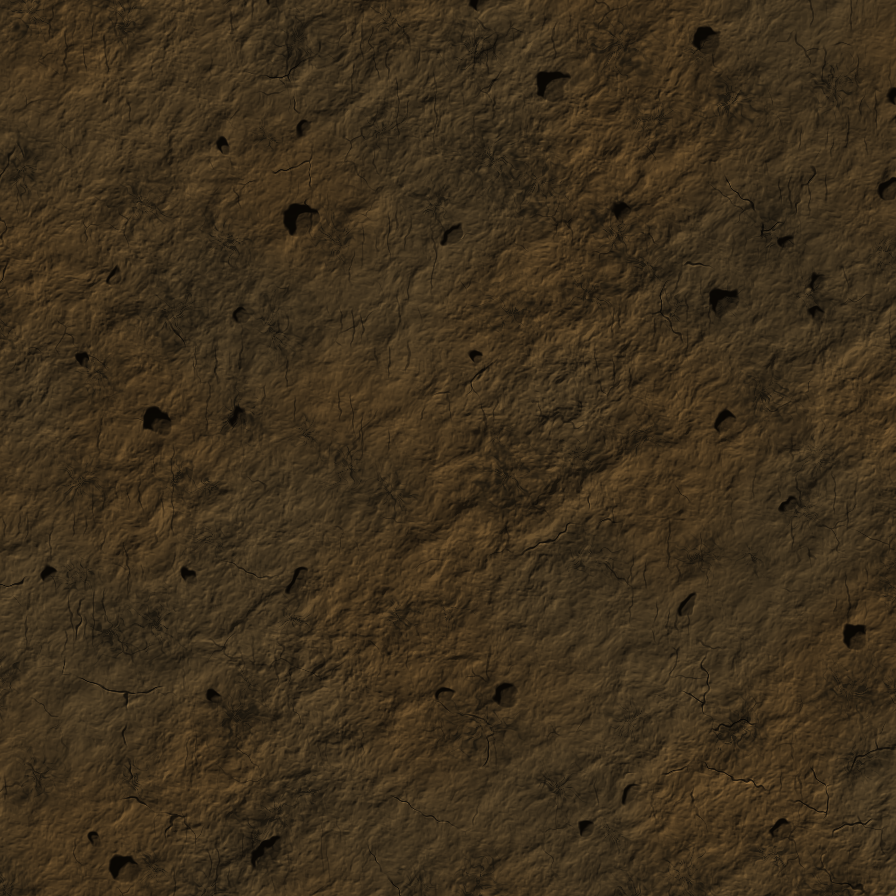
A Shadertoy shader for this texture:

```glsl
// Dark brown weathered earth with crumbly relief, small pits, hairline cracks and spidery stains.
#define GROUND vec3(0.270, 0.202, 0.112)
#define OLIVE vec3(0.252, 0.199, 0.121)
#define STAIN vec3(0.092, 0.076, 0.048)
#define PIT vec3(0.030, 0.021, 0.010)
#define LIGHT vec2(-0.66, 0.75)
#define RELIEF 0.145
#define RELIEF_SCALE 20.0
#define PIT_GRID 9.0
#define PIT_CHANCE 0.48
#define STAIN_GRID 10.0
#define CRACK_GRID 9.0
#define CRACK_WIDTH 0.0008

vec2 hash2(vec2 p) {
    vec3 q = fract(p.xyx * vec3(0.1031, 0.1030, 0.0973));
    q += dot(q, q.yzx + 33.33);
    return fract((q.xx + q.yz) * q.zy);
}

float corner(vec2 cell, vec2 offset) {
    return dot(hash2(cell) * 2.0 - 1.0, offset);
}

float gradientNoise(vec2 p) {
    vec2 i = floor(p), f = p - i;
    vec2 u = f * f * f * (f * (f * 6.0 - 15.0) + 10.0);
    vec2 e = vec2(1.0, 0.0);
    return mix(mix(corner(i, f), corner(i + e.xy, f - e.xy), u.x),
               mix(corner(i + e.yx, f - e.yx), corner(i + e.xx, f - e.xx), u.x), u.y);
}

vec2 noiseVector(vec2 p) {
    return vec2(gradientNoise(p), gradientNoise(p + 41.0));
}

// Crumbly ground, slightly drawn out along the rising diagonal
float groundHeight(vec2 p) {
    vec2 q = vec2(dot(p, vec2(0.8, 0.6)) * 0.85, dot(p, vec2(-0.6, 0.8)));
    q += 0.009 * noiseVector(p * 25.0);
    float height = 0.0, frequency = RELIEF_SCALE, weight = 0.75;
    for (int i = 0; i < 5; i++) {
        float n = gradientNoise(q * frequency + float(i) * 17.3);
        height += weight * (n - 0.7 * abs(n)) / frequency;
        frequency *= 1.9;
        weight *= 1.14;
    }
    return height;
}

// Distance to the nearest border between jittered cells
float cellBorder(vec2 p) {
    vec2 cell = floor(p), nearest = vec2(9.0);
    for (int k = 0; k < 9; k++) {
        vec2 id = cell + vec2(k % 3 - 1, k / 3 - 1);
        vec2 d = id + hash2(id + 5.0) - p;
        if (dot(d, d) < dot(nearest, nearest)) nearest = d;
    }
    float border = 1.0;
    for (int k = 0; k < 9; k++) {
        vec2 id = cell + vec2(k % 3 - 1, k / 3 - 1);
        vec2 d = id + hash2(id + 5.0) - p, across = d - nearest;
        if (dot(across, across) > 1e-5)
            border = min(border, dot(0.5 * (d + nearest), normalize(across)));
    }
    return border;
}

// Jagged hairlines that come and go in patches
float cracks(vec2 p, float grid) {
    float patches = smoothstep(0.08, 0.24, gradientNoise(p * grid * 0.7 + grid));
    patches *= smoothstep(-0.22, 0.12, gradientNoise(p * 34.0 + 7.0));
    if (patches <= 0.0) return 0.0;
    vec2 warp = 0.014 * noiseVector(p * 32.0) + 0.007 * noiseVector(p * 95.0);
    float d = cellBorder((p + warp) * grid) / grid;
    float width = CRACK_WIDTH * (1.0 + 0.9 * gradientNoise(p * 50.0));
    return patches * (1.0 - smoothstep(0.3 * width, 2.0 * width, d));
}

// Fine, broken upright scratches
float scratches(vec2 p) {
    float x = p.x * 80.0 + 0.7 * gradientNoise(p * 32.0) + 0.3 * gradientNoise(p * 110.0);
    float column = floor(x);
    float d = abs(x - column - 0.25 - 0.5 * hash2(vec2(column, 3.0)).x) / 80.0;
    float gaps = smoothstep(0.04, 0.22, gradientNoise(vec2(column * 3.7, p.y * 21.0)));
    float patches = smoothstep(-0.05, 0.2, gradientNoise(p * 6.0 + 23.0));
    return patches * gaps * (1.0 - smoothstep(0.0003, 0.0015, d));
}

// Ragged blotches: broken rays over a mesh of tiny veins
float stains(vec2 p) {
    float amount = 0.0;
    vec2 q = p + 0.016 * noiseVector(p * 27.0) + 0.009 * noiseVector(p * 90.0);
    for (int k = 0; k < 9; k++) {
        vec2 id = floor(q * STAIN_GRID) + vec2(k % 3 - 1, k / 3 - 1);
        vec2 size = hash2(id + 61.0);
        vec2 d = q - (id + hash2(id + 29.0)) / STAIN_GRID;
        float radius = mix(0.025, 0.072, size.x), r = length(d);
        if (r > radius || size.y > 0.75) continue;
        float rays = abs(gradientNoise(d / max(r, 1e-4) * 3.0 + id * 7.1 + r * 9.0));
        float filament = 1.0 - smoothstep(0.02, 0.16, rays);
        float fade = 1.0 - r / radius;
        amount = max(amount, fade * (0.4 + 0.5 * filament));
    }
    float veins = 1.0 - smoothstep(0.0, 0.16, abs(gradientNoise(q * 75.0)));
    float grain = 0.5 + 0.7 * veins + 1.2 * gradientNoise(p * 150.0) + 0.8 * gradientNoise(p * 60.0);
    return amount * max(grain, 0.0);
}

float disc(vec2 d, float radius) {
    return 1.0 - smoothstep(-0.0018, 0.0018, length(d) - radius);
}

// x: shadowed wall, y: floor, z: lit far rim
vec3 pits(vec2 p) {
    vec3 pit = vec3(0.0);
    p += 0.009 * noiseVector(p * 48.0) + 0.004 * noiseVector(p * 120.0);
    for (int k = 0; k < 9; k++) {
        vec2 id = floor(p * PIT_GRID) + vec2(k % 3 - 1, k / 3 - 1);
        vec2 size = hash2(id + 87.0);
        if (size.y > PIT_CHANCE) continue;
        vec2 d = p - (id + hash2(id + 43.0)) / PIT_GRID;
        float skew = size.y / PIT_CHANCE;
        d.y += d.x * (skew - 0.6);
        float radius = mix(0.008, 0.019, size.x * size.x);
        float hole = disc(d, radius);
        float lit = disc(d + LIGHT * radius * mix(0.55, 1.0, skew), radius);
        float rim = disc(d + LIGHT * radius * 0.25, radius) * (1.0 - hole);
        pit = max(pit, vec3(hole * (1.0 - lit), hole, rim));
    }
    return pit;
}

void mainImage(out vec4 fragColor, in vec2 fragCoord) {
    vec2 p = fragCoord / iResolution.y + 2.0;

    // Broad tint and side-lit relief
    vec3 color = mix(GROUND, OLIVE, smoothstep(-0.25, 0.25, gradientNoise(p * 5.0)));
    color *= 1.0 + 0.12 * gradientNoise(p * 3.1 + 8.0);
    vec2 stepToLight = LIGHT * 0.0010;
    float slope = (groundHeight(p - stepToLight) - groundHeight(p + stepToLight)) / 0.0020;
    float rough = 1.0 + 0.9 * gradientNoise(p * 3.6 + 31.0);
    color *= clamp(1.0 + RELIEF * rough * slope, 0.4, 1.6);

    // Stains, scratches and cracks with a lit lip
    color = mix(color, STAIN, clamp(stains(p), 0.0, 0.85));
    color *= 1.0 - 0.38 * scratches(p);
    color *= 1.0 + 0.28 * cracks(p + LIGHT * 0.0022, CRACK_GRID);
    color *= 1.0 - 0.7 * cracks(p, CRACK_GRID);
    color *= 1.0 - 0.38 * cracks(p, CRACK_GRID * 2.3);

    // Pits
    vec3 pit = pits(p);
    color *= (1.0 - 0.3 * pit.y) * (1.0 + 0.15 * pit.z);
    color = mix(color, PIT, pit.x * 0.96);
    fragColor = vec4(color, 1.0);
}
```
